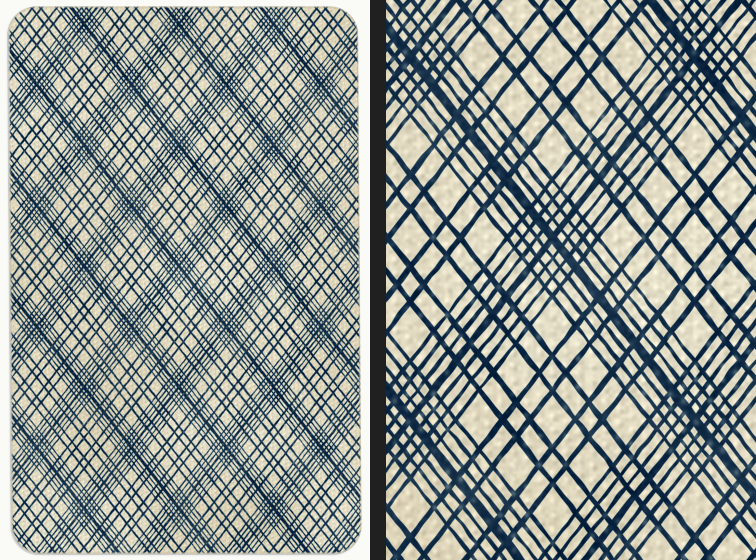
Left, the full canvas; right, a detail of the centre.
Reproduce this pattern procedurally as a WebGL 2 fragment shader.

```glsl
#version 300 es
precision highp float;
uniform vec2 u_resolution;
out vec4 fragColor;

float hash(vec2 p) {
    p = fract(p * vec2(123.34, 345.45));
    p += dot(p, p + 34.23);
    return fract(p.x * p.y);
}

float noise(vec2 p) {
    vec2 i = floor(p), f = fract(p);
    f = f * f * (3.0 - 2.0 * f);
    return mix(mix(hash(i), hash(i + vec2(1, 0)), f.x),
               mix(hash(i + vec2(0, 1)), hash(i + vec2(1, 1)), f.x), f.y);
}

float roundedBox(vec2 p, vec2 halfSize, float radius) {
    vec2 d = abs(p) - halfSize + radius;
    return length(max(d, 0.0)) + min(max(d.x, d.y), 0.0) - radius;
}

float stroke(float dist, float halfWidth, float pixel) {
    return 1.0 - smoothstep(halfWidth - 0.8 * pixel, halfWidth + 0.8 * pixel, dist);
}

// One direction of the plaid: a heavy centre line flanked by mirrored thin ones
float plaid(float t, float centreWidth, float spread, float pixel) {
    const float offsets[5] = float[](0.055, 0.107, 0.16, 0.325, 0.42);
    const float period = 0.1333;
    float fromCentre = abs(fract(t + 0.5) - 0.5);
    float ink = stroke(fromCentre * period, centreWidth + spread, pixel);
    for (int i = 0; i < 5; i++) {
        float width = (i < 3 ? 0.00112 : 0.0016) + spread;
        ink = max(ink, stroke(abs(fromCentre - offsets[i]) * period, width, pixel));
    }
    return ink;
}

void main() {
    float pixel = 1.0 / u_resolution.y;
    vec2 p = (gl_FragCoord.xy - 0.5 * u_resolution) * pixel;
    p.y = -p.y;

    // Card outline, leaning slightly
    vec2 card = p - vec2(0.007 * p.y, 0.0);
    vec2 cardSize = vec2(0.312, 0.4885);
    float edge = roundedBox(card, cardSize, 0.05);
    float inside = stroke(edge, 0.0, pixel);

    // Paper with fibre grain, faint stains and staggered embossed dots
    vec2 cell = card * vec2(128.0, 118.0);
    cell.y += 0.5 * mod(floor(cell.x), 2.0);
    vec2 dent = fract(cell) - 0.5;
    float bump = exp(-18.0 * dot(dent, dent));
    float shade = exp(-18.0 * dot(dent - 0.22, dent - 0.22));
    float grain = noise(p * 420.0) - 0.5;
    vec3 paper = vec3(0.88, 0.85, 0.75);
    paper += 0.08 * bump - 0.07 * shade + 0.09 * grain;
    paper -= vec3(0.05, 0.065, 0.09) * (noise(p * 7.0) - 0.4);
    paper = mix(paper, vec3(0.78, 0.7, 0.57), 0.5 * smoothstep(-0.005, 0.0, edge));

    // Two diagonal line families, wavering and unevenly inked
    vec2 waver = vec2(noise(p * 150.0), noise(p * 150.0 + 40.0)) - 0.5;
    vec2 q = p - vec2(-0.011, -0.025) + 0.0007 * waver;
    vec2 scaled = q / vec2(0.1693, 0.2161);
    float spread = 0.0007 * (noise(p * 110.0 + 9.0) - 0.5);
    float rising = plaid(scaled.x + scaled.y, 0.002, spread, pixel);
    float falling = plaid(scaled.x - scaled.y, 0.0028, spread, pixel);
    float ink = 1.0 - (1.0 - rising) * (1.0 - falling);
    float wear = 0.9 + 0.14 * noise(p * 24.0) - 0.32 * bump * noise(p * 60.0);
    ink *= wear * (1.0 - 0.6 * smoothstep(-0.003, -0.001, edge));
    vec3 inkColour = vec3(0.025, 0.125, 0.235) + 0.07 * grain;
    vec3 face = mix(paper, inkColour, clamp(ink, 0.0, 1.0));

    // Cool fringe where the ink thins into the paper
    face += vec3(-0.02, 0.02, 0.035) * 4.0 * ink * (1.0 - min(ink, 1.0));

    // Pale ground with a narrow shadow below and left of the card
    float shadow = roundedBox(card - vec2(-0.002, 0.002), cardSize, 0.05);
    vec3 ground = vec3(0.98, 0.98, 0.97) - 0.18 * exp(-max(shadow, 0.0) * 1000.0);

    fragColor = vec4(mix(ground, face, inside), 1.0);
}
```
